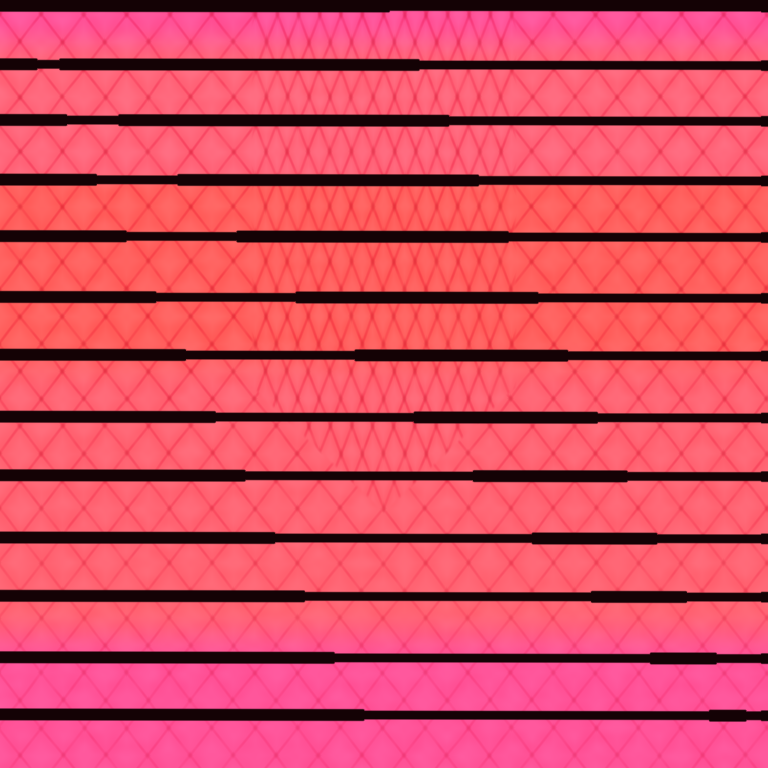
Write a WebGL 1 fragment shader that draws this pattern.

```glsl
precision highp float;
// Quilted diamond lattice on a pink-to-coral gradient, crossed by dark bars.
// The lattice comes from two families of slanted lines, twice as dense in a
// central panel; each bar is a thin rule with thick runs that shift per row.
uniform vec2 u_resolution;

const float BAR_COUNT = 13.0;
const float BAR_STEP = 0.0768;
const float THIN_HALF = 0.0057;
const float THICK_HALF = 0.0077;
const vec2 QUILT_REPEATS = vec2(18.0, 14.0);
const vec2 QUILT_OFFSET = vec2(0.47, 0.766);
const vec3 PINK = vec3(1.0, 0.33, 0.60);
const vec3 ROSE = vec3(1.0, 0.40, 0.48);
const vec3 CORAL = vec3(1.0, 0.38, 0.37);
const vec3 INK = vec3(0.08, 0.008, 0.02);

float hash(vec2 p) {
  p = fract(p * vec2(0.1031, 0.1137));
  p += dot(p, p.yx + 33.33);
  return fract((p.x + p.y) * p.x * 7.31);
}

float noise(vec2 p) {
  vec2 i = floor(p), f = fract(p);
  f = f * f * (3.0 - 2.0 * f);
  return mix(mix(hash(i), hash(i + vec2(1.0, 0.0)), f.x),
             mix(hash(i + vec2(0.0, 1.0)), hash(i + 1.0), f.x), f.y);
}

// Signed distance to a box with rounded corners
float roundBox(vec2 p, vec2 halfSize, float radius) {
  vec2 q = abs(p) - halfSize + radius;
  return length(max(q, 0.0)) + min(max(q.x, q.y), 0.0) - radius;
}

// Distance to a horizontal run between two x positions
float run(vec2 p, float x0, float x1, float halfHeight) {
  vec2 halfSize = vec2(0.5 * (x1 - x0), halfHeight);
  return roundBox(p - vec2(0.5 * (x0 + x1), 0.0), halfSize, 0.0025);
}

// Distance to one bar; p.y is measured from its centre line
float bar(vec2 p, float row) {
  float leftEnd = 0.0105 + 0.0387 * row;
  float midStart = 0.0769 * row;
  float midEnd = 0.508 + 0.0387 * row;
  float d = run(p, -0.1, 1.1, THIN_HALF);
  d = min(d, run(p, -0.1, leftEnd, THICK_HALF));
  d = min(d, run(p, midStart, midEnd, THICK_HALF));
  return min(d, run(p, 0.99, 1.1, THIN_HALF + 0.0012));
}

// Nearest bar, with slightly uneven spacing and tilt
float bars(vec2 p) {
  float d = 1.0;
  for (float row = 0.0; row < BAR_COUNT; row += 1.0) {
    float drift = 0.0043 * sin((row - 8.0) * 0.45);
    float stagger = 0.0012 * (mod(row, 2.0) * 2.0 - 1.0);
    float y = 0.0065 + row * BAR_STEP + drift + stagger * step(1.0, row);
    vec2 q = vec2(p.x, p.y - y - 0.0018 * (p.x - 0.5));
    // The first bar bleeds off the edge
    if (row < 0.5) q.y = max(q.y, 0.0);
    d = min(d, bar(q, row));
  }
  return d;
}

// Diamond quilting: x = seam, y = crossing stitch, z = cushion height
vec3 quilt(vec2 p, vec2 repeats, float soft) {
  vec2 q = p * repeats - QUILT_OFFSET;
  vec2 diagonal = vec2(q.x + q.y, q.x - q.y);
  vec2 edge = abs(fract(diagonal + 0.5) - 0.5);
  vec2 dist = edge / length(repeats);
  float seam = 1.0 - smoothstep(0.0002, 0.0016 + soft, min(dist.x, dist.y));
  float stitch = 1.0 - smoothstep(0.0005, 0.0045, max(dist.x, dist.y));
  float cushion = smoothstep(0.0, 0.4, min(edge.x, edge.y));
  return vec3(seam, stitch, cushion);
}

// Vertical colour bands; y runs downwards
vec3 ground(float y) {
  vec3 c = mix(PINK, ROSE, smoothstep(0.025, 0.085, y));
  c = mix(c, CORAL, smoothstep(0.220, 0.248, y));
  c = mix(c, mix(ROSE, CORAL, 0.25), smoothstep(0.44, 0.51, y));
  return mix(c, PINK, smoothstep(0.79, 0.865, y));
}

void main() {
  vec2 uv = gl_FragCoord.xy / u_resolution;
  vec2 p = vec2(uv.x, 1.0 - uv.y);
  float pixel = 1.0 / min(u_resolution.x, u_resolution.y);

  // Dense central panel tapering at its lower end
  float panelHalf = 0.170 - 1.05 * max(p.y - 0.505, 0.0);
  float panel = smoothstep(-0.004, 0.004, panelHalf - abs(p.x - 0.5));
  vec2 wobble = 0.0022 * (vec2(noise(p * 22.0), noise(p * 22.0 + 40.0)) - 0.5);
  vec3 wide = quilt(p + wobble, QUILT_REPEATS, pixel);
  vec3 dense = quilt(p + wobble, QUILT_REPEATS * vec2(2.0, 1.0), pixel);
  vec3 stitches = mix(wide, dense, panel);

  // Cushion shading, worn seams and mottling
  float fade = 1.0 - 0.4 * smoothstep(0.50, 0.88, p.y);
  float wear = mix(0.3, 0.65, noise(p * 75.0)) * fade;
  float mottle = noise(p * vec2(55.0, 75.0)) - 0.5;
  vec3 color = ground(p.y);
  color.gb += 0.04 * (stitches.z - 0.5) * fade + 0.025 * mottle;
  color *= mix(vec3(1.0), vec3(0.96, 0.55, 0.73), stitches.x * wear);
  color *= mix(vec3(1.0), vec3(0.90, 0.60, 0.70), stitches.y * 0.6 * fade);

  float ink = 1.0 - smoothstep(-pixel, pixel, bars(p));
  gl_FragColor = vec4(mix(color, INK, ink), 1.0);
}
```
